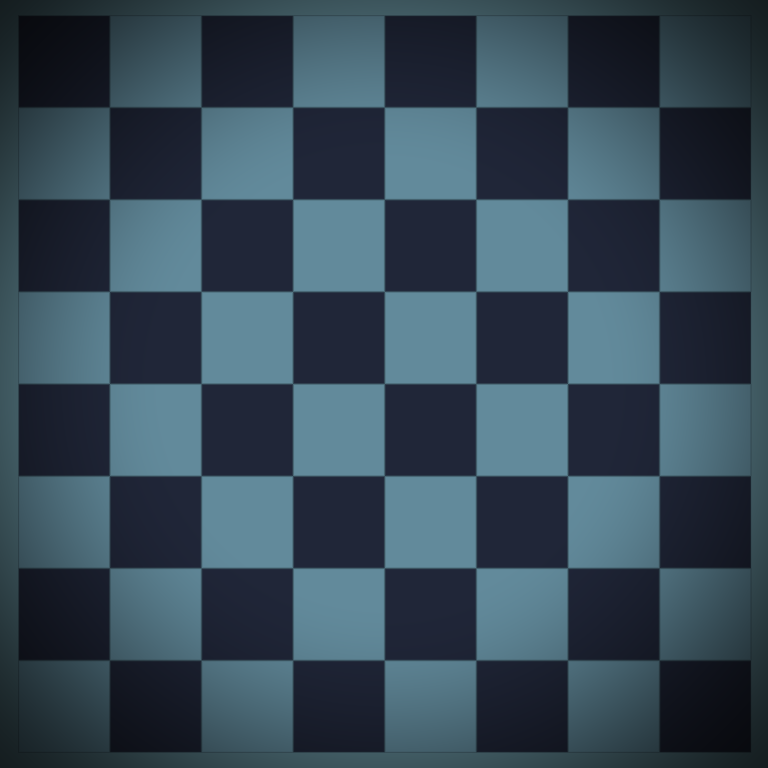
This pattern is drawn by a Shadertoy shader. Its source:

```glsl
// An eight by eight checkerboard of slate blue and navy with a narrow frame.
// Signed distances to the cell edges give smooth squares and hairline seams;
// a radial vignette darkens the frame and the corners.

#define CELLS 8.0
#define BOARD_MIN vec2(0.0238, 0.0200)
#define BOARD_MAX vec2(0.9782, 0.9800)
#define LIGHT_COLOR vec3(0.384, 0.541, 0.608)
#define DARK_COLOR vec3(0.125, 0.149, 0.220)
#define FRAME_COLOR vec3(0.370, 0.520, 0.565)
#define SEAM_COLOR vec3(0.240, 0.350, 0.390)
#define SEAM_WIDTH 0.0022
#define SEAM_OPACITY 0.55
#define VIGNETTE_START 0.28
#define VIGNETTE_END 0.75
#define VIGNETTE_STRENGTH 0.80

// Negative inside the rectangle, positive outside.
float boxDistance(vec2 p, vec2 lo, vec2 hi) {
    vec2 d = abs(p - 0.5 * (lo + hi)) - 0.5 * (hi - lo);
    return length(max(d, 0.0)) + min(max(d.x, d.y), 0.0);
}

// Distance to the nearest edge of the repeated cell.
float cellEdgeDistance(vec2 grid, vec2 cellSize) {
    vec2 d = (0.5 - abs(fract(grid) - 0.5)) * cellSize;
    return min(d.x, d.y);
}

// Coverage of the region where distance is negative.
float coverage(float distance, float pixel) {
    return 1.0 - smoothstep(-0.75 * pixel, 0.75 * pixel, distance);
}

float vignette(vec2 uv) {
    float falloff = smoothstep(VIGNETTE_START, VIGNETTE_END, length(uv - 0.5));
    return 1.0 - VIGNETTE_STRENGTH * falloff;
}

void mainImage(out vec4 fragColor, in vec2 fragCoord) {
    vec2 uv = fragCoord / iResolution.xy;
    float pixel = 1.0 / min(iResolution.x, iResolution.y);

    // Grid coordinates; the lower left cell is light.
    vec2 cellSize = (BOARD_MAX - BOARD_MIN) / CELLS;
    vec2 grid = (uv - BOARD_MIN) / cellSize;
    vec2 cell = floor(grid);
    float parity = mod(cell.x + cell.y, 2.0);

    // Alternating squares
    float edge = cellEdgeDistance(grid, cellSize);
    float signedEdge = edge * (1.0 - 2.0 * parity);
    vec3 squares = mix(LIGHT_COLOR, DARK_COLOR, coverage(signedEdge, pixel));

    // Hairline seams
    float seam = coverage(edge - 0.5 * SEAM_WIDTH, pixel);
    squares = mix(squares, SEAM_COLOR, seam * SEAM_OPACITY);

    // Frame and shading
    float board = coverage(boxDistance(uv, BOARD_MIN, BOARD_MAX), pixel);
    vec3 color = mix(FRAME_COLOR, squares, board);
    fragColor = vec4(color * vignette(uv), 1.0);
}
```
